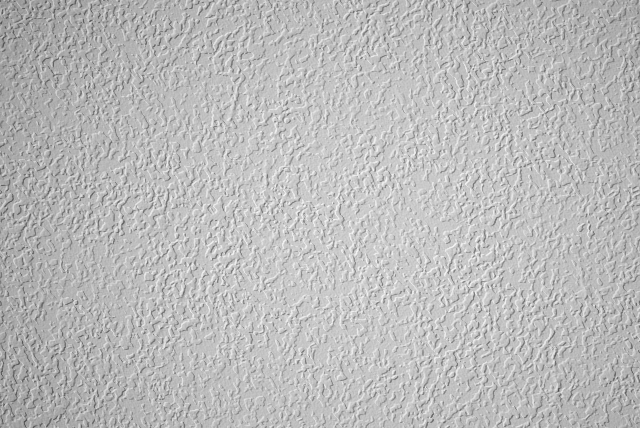
Give the GLSL for this texture, as a WebGL 1 fragment shader.

```glsl
precision highp float;

// Rough white plaster in raking light: thresholded noise leaves small raised
// grains on a finely sanded ground, crossed by a few trowel scratches. Relief is
// shaded by its slope toward the light, over a falloff that darkens the borders.

uniform vec2 u_resolution;

#define CLUMP_SCALE vec2(122.0, 86.0)
#define DETAIL_SCALE 190.0
#define GRAIN_SCALE 310.0
#define GRAIN_HEIGHT 0.2
#define SCRATCH_SCALE 5.0
#define SCRATCH_SHARE 0.35
#define LIGHT_DIR vec2(-0.9, 0.44)
#define SLOPE_STEP 0.0017
#define RELIEF_GAIN 0.31
#define CENTRE_TONE 0.797
#define FALLOFF vec2(0.44, 0.23)

float hash(vec2 p) {
  return fract(sin(dot(p, vec2(127.1, 311.7))) * 43758.5453);
}

float noise(vec2 p) {
  vec2 i = floor(p);
  vec2 f = fract(p);
  f = f * f * (3.0 - 2.0 * f);
  float low = mix(hash(i), hash(i + vec2(1.0, 0.0)), f.x);
  float high = mix(hash(i + vec2(0.0, 1.0)), hash(i + vec2(1.0, 1.0)), f.x);
  return mix(low, high, f.y);
}

vec2 turn(vec2 p, float angle) {
  float c = cos(angle);
  float s = sin(angle);
  return vec2(c * p.x - s * p.y, s * p.x + c * p.y);
}

// Thin raised strokes, at most one per grid cell, mostly upright
float scratches(vec2 p) {
  vec2 g = p * SCRATCH_SCALE;
  vec2 cell = floor(g);
  float height = 0.0;
  for (int y = -1; y <= 1; y++) {
    for (int x = -1; x <= 1; x++) {
      vec2 id = cell + vec2(float(x), float(y));
      vec2 centre = id + vec2(hash(id + 3.1), hash(id + 7.7));
      vec2 q = turn(g - centre, (hash(id + 13.3) - 0.5) * 1.6);
      q.x += 0.15 * q.y * q.y;
      float reach = mix(0.2, 0.5, hash(id + 19.9));
      float ends = 1.0 - smoothstep(reach * 0.5, reach, abs(q.y));
      float present = step(hash(id + 29.5), SCRATCH_SHARE);
      height += present * ends * exp(-q.x * q.x / 0.0007);
    }
  }
  return height;
}

float plasterHeight(vec2 p) {
  vec2 warp = vec2(noise(p * 60.0), noise(p * 60.0 + 41.0)) - 0.5;
  vec2 w = p + 0.006 * warp;

  // Grains lean one way or the other from patch to patch
  float leanLeft = noise(turn(w, 0.5) * CLUMP_SCALE);
  float leanRight = noise(turn(w, -0.5) * CLUMP_SCALE + 57.0);
  float lean = smoothstep(0.4, 0.6, noise(p * 8.0 + 5.0));
  float body = mix(leanLeft, leanRight, lean);
  body += 0.6 * (noise(turn(w, 1.1) * DETAIL_SCALE) - 0.5);

  // Rough patches carry more and taller grains than worn ones
  float rough = 0.45 * noise(p * 8.0 + 17.0) + 0.55 * noise(p * 24.0 + 31.0);
  float patchiness = smoothstep(0.25, 0.7, rough);
  body += 0.12 * (patchiness - 0.5);

  // Steep grain sides with flat gaps, softly domed tops
  float grains = 0.65 * smoothstep(0.42, 0.68, body);
  grains += 0.35 * smoothstep(0.3, 1.0, body);
  float height = grains * mix(0.6, 1.0, patchiness);
  height += GRAIN_HEIGHT * noise(turn(p, 0.8) * GRAIN_SCALE);
  return height + 0.5 * scratches(w);
}

void main() {
  vec2 uv = gl_FragCoord.xy / u_resolution;
  vec2 p = gl_FragCoord.xy / u_resolution.y;

  // Slopes facing the light brighten, slopes facing away fall into shade
  vec2 offset = LIGHT_DIR * SLOPE_STEP;
  float slope = plasterHeight(p - offset) - plasterHeight(p + offset);
  float relief = RELIEF_GAIN * slope / (1.0 + 0.9 * max(slope, 0.0));

  // Wide falloff of the light
  vec2 fromCentre = uv - vec2(0.56, 0.46);
  float tone = CENTRE_TONE - dot(FALLOFF, fromCentre * fromCentre);

  gl_FragColor = vec4(vec3(clamp(tone + relief, 0.0, 1.0)), 1.0);
}
```
